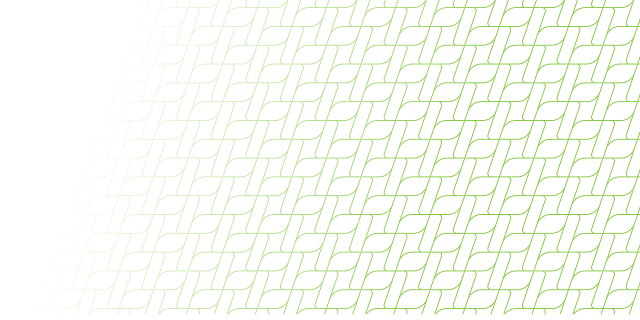
A Shadertoy shader for this pattern:

```glsl
// Lengths are fractions of the canvas height
const vec3 PAPER = vec3(1.0);
const vec3 INK = vec3(0.47, 0.76, 0.18);
const float PERIOD = 0.2161;          // horizontal repeat
const float ROW = 0.05878;            // spacing of horizontal lines
const vec2 NODE = vec2(0.804, 0.506); // a crossing of the lattice
const float SLANT = 0.341;            // sideways lean per unit of height
const float STRIP_RADIUS = 0.0105;
const float LEAF_RADIUS = 0.045;
const float LINE_WIDTH = 0.0026;
const float BOTTOM_MARGIN = 0.018;
const float FADE_START = 0.42;
const float FADE_END = 1.56;

// Intersection of two half-planes with a rounded corner;
// g is the dot product of their normals
float roundedWedge(float d1, float d2, float g, float r) {
    d1 += r;
    d2 += r;
    bool onArc = d1 > g * d2 && d2 > g * d1;
    float arc = sqrt(max(d1 * d1 + d2 * d2 - 2.0 * g * d1 * d2, 0.0) / (1.0 - g * g));
    return (onArc ? arc : max(d1, d2)) - r;
}

// Leaning parallelogram with two opposite round corners:
// side 1 rounds the top right pair, side -1 the top left pair
float slantedShape(vec2 p, vec2 halfSize, float r, float side) {
    float c = inversesqrt(1.0 + SLANT * SLANT);
    float across = side * c * (p.x - SLANT * p.y);
    float halfWidth = c * halfSize.x;
    float g = -side * SLANT * c;
    return max(roundedWedge(p.y - halfSize.y, across - halfWidth, g, r),
               roundedWedge(-p.y - halfSize.y, -across - halfWidth, g, r));
}

vec2 wrapCentered(vec2 p, vec2 cell) {
    return mod(p + 0.5 * cell, cell) - 0.5 * cell;
}

// Distance to the nearest outline over both staggered lattices
float outlineDistance(vec2 p) {
    vec2 cell = vec2(PERIOD, 2.0 * ROW);
    vec2 stripHalf = vec2(SLANT * ROW, ROW);
    vec2 leafHalf = vec2(0.25 * PERIOD - 0.5 * SLANT * ROW, 0.5 * ROW);
    float d = 1.0;
    for (int i = 0; i < 2; i++) {
        vec2 q = p - NODE - 0.5 * float(i) * cell;
        vec2 strip = wrapCentered(q - vec2(0.0, ROW), cell);
        vec2 leaf = wrapCentered(q - 0.25 * cell, cell);
        d = min(d, abs(slantedShape(strip, stripHalf, STRIP_RADIUS, 1.0)));
        d = min(d, abs(slantedShape(leaf, leafHalf, LEAF_RADIUS, -1.0)));
    }
    return d;
}

void mainImage(out vec4 fragColor, in vec2 fragCoord) {
    vec2 p = fragCoord / iResolution.y;
    float pixel = 1.0 / iResolution.y;

    // Antialiased line, trimmed at the lower margin
    float line = clamp((0.5 * LINE_WIDTH - outlineDistance(p)) / pixel + 0.5, 0.0, 1.0);
    line *= clamp((p.y - BOTTOM_MARGIN) / pixel + 0.5, 0.0, 1.0);

    // Fade in along the lean of the strips
    float along = p.x + SLANT * (1.0 - p.y);
    float fade = clamp((along - FADE_START) / (FADE_END - FADE_START), 0.0, 1.0);

    fragColor = vec4(mix(PAPER, INK, line * fade), 1.0);
}
```
